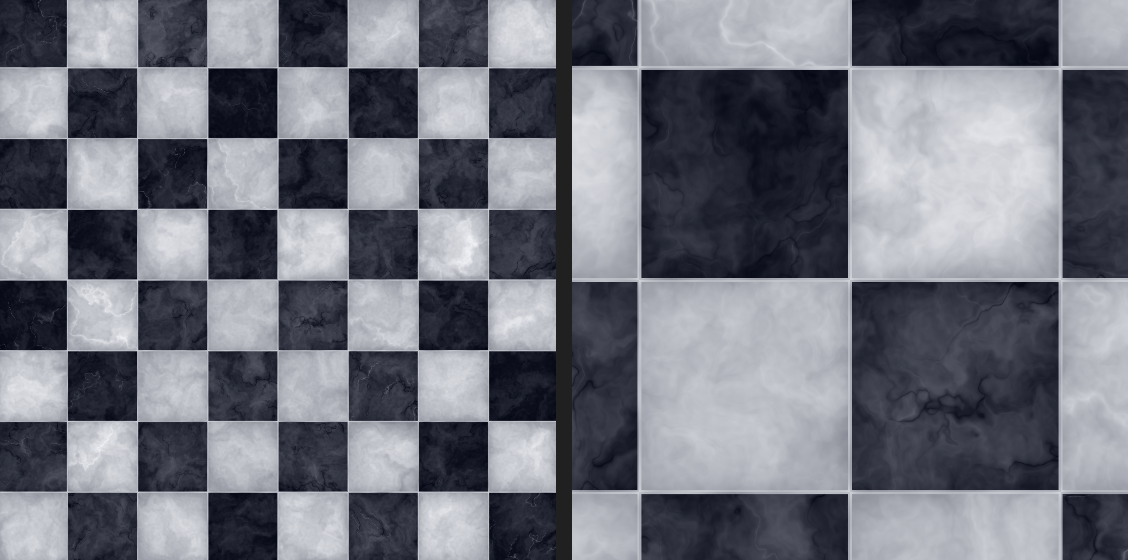
Left: the whole. Right: its middle third, enlarged.
Write a WebGL 1 fragment shader that draws this texture.

```glsl
precision highp float;
// Checkerboard of polished dark and pale marble tiles with thin pale joints.

uniform vec2 u_resolution;

const vec2 TILES = vec2(7.922, 7.918);  // tiles visible across and down
const float JOINT_HALF = 0.0095;        // half joint width, in tiles
const float JOINT_SHADE = 0.75;
const float PALE_EDGE = 0.60;           // shade at the rim of a pale tile
const float PALE_CENTER = 0.785;
const float PALE_SPREAD = 0.11;         // brightness range between pale tiles
const float DARK_MIN = 0.045;           // mean shade of the darkest tile
const float DARK_MAX = 0.225;
const float RIM_WIDTH = 0.095;          // falloff of the shading at tile rims

float hash(vec2 p) {
  vec3 q = fract(p.xyx * vec3(0.1031, 0.1030, 0.0973));
  q += dot(q, q.yzx + 33.33);
  return fract((q.x + q.y) * q.z);
}

vec2 gradient(vec2 cell) {
  float angle = 6.2832 * hash(cell);
  return vec2(cos(angle), sin(angle));
}

// Gradient noise, about -0.7 to 0.7
float noise(vec2 p) {
  vec2 i = floor(p), f = p - i;
  vec2 u = f * f * f * (f * (f * 6.0 - 15.0) + 10.0);
  vec2 e = vec2(1.0, 0.0);
  float low = mix(dot(gradient(i), f), dot(gradient(i + e), f - e), u.x);
  float high = mix(dot(gradient(i + e.yx), f - e.yx),
                   dot(gradient(i + 1.0), f - 1.0), u.x);
  return mix(low, high, u.y);
}

float fbm(vec2 p) {
  float sum = 0.0, amp = 1.0;
  for (int k = 0; k < 5; k++) {
    sum += amp * noise(p);
    p = mat2(1.6, 1.2, -1.2, 1.6) * p + 7.3;
    amp *= 0.55;
  }
  return sum;
}

// Thin line along the zero contour of a noise value
float vein(float n, float width) {
  return exp(-abs(n) / width);
}

// Cool grey ramp: blue is strongest in the shadows
vec3 tint(float shade) {
  return vec3(shade, shade + 0.009, shade + 0.063 - 0.045 * shade * shade);
}

float paleMarble(vec2 p, vec2 warp, float rim, float tone, float rare) {
  float cloud = fbm(p * 1.7 + warp);
  float wisps = fbm(p * vec2(2.5, 6.0) + warp * 2.0 + 11.0);
  float center = PALE_CENTER + PALE_SPREAD * (tone - 0.5);
  float shade = mix(PALE_EDGE, center, clamp(rim + 0.25 * cloud, 0.0, 1.1));
  shade += 0.085 * cloud + 0.035 * wisps;
  float streak = vein(noise(p * 1.2 + warp * 0.6 + 5.0), 0.045);
  shade += streak * smoothstep(0.5, 1.0, rare) * 0.11;
  return min(shade, 0.94);
}

float darkMarble(vec2 p, vec2 warp, float rim, float tone, float rare) {
  float cloud = fbm(p * 2.1 + warp * 1.3);
  float grain = fbm(p * vec2(4.0, 11.0) + warp * 2.0 + 23.0);
  float base = mix(DARK_MIN, DARK_MAX, tone);
  float shade = base * (0.72 + 0.38 * rim);
  shade += (0.08 + 0.35 * base) * cloud + 0.035 * grain;
  // Broken dark cracks, then sparse pale threads
  float patches = smoothstep(-0.25, 0.35, noise(p * 2.3 + 31.0));
  float crack = vein(noise(p * 2.6 + warp * 1.4 + 17.0), 0.035);
  shade -= crack * patches * base * 0.6;
  float thread = vein(noise(p * vec2(1.3, 2.4) + warp * 0.9 + 41.0), 0.013);
  shade += thread * patches * (0.05 + 0.15 * smoothstep(0.55, 1.0, rare));
  return max(shade, 0.018 + 0.03 * rim);
}

void main() {
  vec2 uv = gl_FragCoord.xy / u_resolution;
  vec2 board = (uv - 0.5) * TILES + 4.0;
  vec2 id = floor(board), f = board - id;
  float pixel = max(TILES.x / u_resolution.x, TILES.y / u_resolution.y);

  // Each tile is cut from its own slab at its own angle
  float tone = hash(id + 3.7), rare = hash(id + 51.3);
  float angle = 6.2832 * hash(id + 19.1);
  float c = cos(angle), s = sin(angle);
  vec2 p = mat2(c, s, -s, c) * (f - 0.5) + 13.0 * id + 60.0;
  vec2 warp = 0.8 * vec2(fbm(p * 1.5 + 2.0), fbm(p * 1.5 + 9.0));

  // Soft shading towards the rim
  vec2 border = min(f, 1.0 - f);
  vec2 fade = 1.0 - exp(-(border + 0.015) / RIM_WIDTH);
  float rim = fade.x * fade.y;

  bool isDark = mod(id.x + id.y, 2.0) > 0.5;
  float shade = isDark ? darkMarble(p, warp, rim, tone, rare)
                       : paleMarble(p, warp, rim, tone, rare);
  shade += 0.02 * noise(board * 21.0 + 70.0);

  // Joints, slightly worn along their length and brighter where they cross
  float dist = min(border.x, border.y);
  float joint = 1.0 - smoothstep(-0.5, 0.5, (dist - JOINT_HALF) / pixel);
  float wear = 0.85 + 0.3 * noise(board * 3.0 + 90.0);
  float crossing = exp(-max(border.x, border.y) / 0.025);
  float jointShade = JOINT_SHADE + 0.12 * crossing + 0.12 * noise(board * 5.0);
  shade = mix(shade, jointShade, joint * clamp(wear, 0.0, 1.0));

  gl_FragColor = vec4(clamp(tint(shade), 0.0, 1.0), 1.0);
}
```
